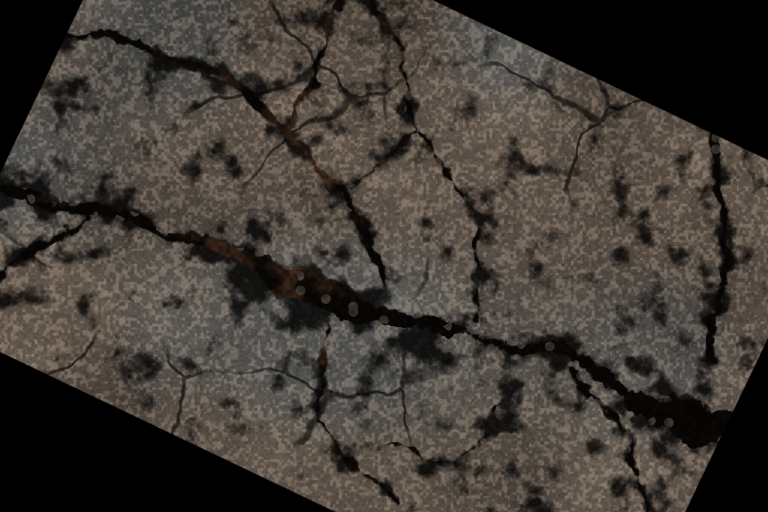
A Shadertoy shader for this texture:

```glsl
float hash(vec2 p) {
    vec3 h = fract(vec3(p.xyx) * 0.1031);
    h += dot(h, h.yzx + 33.33);
    return fract((h.x + h.y) * h.z);
}

float noise(vec2 p) {
    vec2 cell = floor(p), f = fract(p);
    f = f * f * (3.0 - 2.0 * f);
    float low = mix(hash(cell), hash(cell + vec2(1, 0)), f.x);
    float high = mix(hash(cell + vec2(0, 1)), hash(cell + vec2(1, 1)), f.x);
    return mix(low, high, f.y);
}

float fbm(vec2 p) {
    float sum = 0.0, weight = 0.52;
    for (int i = 0; i < 5; i++) {
        sum += weight * noise(p);
        p = mat2(1.6, 1.2, -1.2, 1.6) * p + 7.3;
        weight *= 0.5;
    }
    return sum;
}

// Nearest distance, second distance and identity of the nearest cell
vec3 voronoi(vec2 p) {
    vec2 cell = floor(p);
    vec3 best = vec3(9.0, 9.0, 0.0);
    for (int y = -1; y <= 1; y++)
    for (int x = -1; x <= 1; x++) {
        vec2 c = cell + vec2(x, y);
        float d = length(c + vec2(hash(c), hash(c + 51.7)) - p);
        if (d < best.x) best = vec3(d, best.x, hash(c + 93.1));
        else best.y = min(best.y, d);
    }
    return best;
}

float segment(vec2 p, vec2 a, vec2 b) {
    vec2 ab = b - a;
    return length(p - a - ab * clamp(dot(p - a, ab) / dot(ab, ab), 0.0, 1.0));
}

// Bent crack through three joints
float limb(vec2 p, vec2 a, vec2 b, vec2 c, float width) {
    return min(segment(p, a, b), segment(p, b, c)) - width;
}

// Wide fissure falling across the slab, swollen at two places
float fissure(vec2 p) {
    float line = 0.647 - 0.335 * p.x + 0.02 * sin(9.5 * (p.x - 0.22));
    float middle = (p.x - 0.62) / 0.17, end = (p.x - 1.36) / 0.15;
    float width = 0.009 + 0.026 * exp(-middle * middle) + 0.02 * exp(-end * end);
    return abs(p.y - line) * 0.95 - width;
}

float branches(vec2 p) {
    // Arc that steepens toward the fissure
    float t = clamp(p.x - 0.13, 0.0, 0.62);
    float arc = abs(p.y - 0.935 + 1.5 * pow(t, 2.5)) / sqrt(1.0 + 14.0 * t * t * t);
    float d = max(arc - 0.008, max(0.12 - p.x, p.x - 0.75));
    d = min(d, limb(p, vec2(1.40, 0.75), vec2(1.42, 0.50), vec2(1.40, 0.30), 0.008));
    d = min(d, limb(p, vec2(0.66, 1.02), vec2(0.62, 0.88), vec2(0.58, 0.76), 0.006));
    d = min(d, limb(p, vec2(0.00, 0.45), vec2(0.08, 0.52), vec2(0.16, 0.56), 0.006));
    d = min(d, limb(p, vec2(0.72, 1.02), vec2(0.82, 0.74), vec2(0.67, 0.64), 0.002));
    d = min(d, limb(p, vec2(0.82, 0.74), vec2(0.96, 0.57), vec2(0.92, 0.38), 0.002));
    d = min(d, limb(p, vec2(0.64, 0.36), vec2(0.62, 0.20), vec2(0.78, 0.02), 0.003));
    d = min(d, limb(p, vec2(0.75, 0.12), vec2(0.90, 0.11), vec2(1.02, 0.21), 0.002));
    return min(d, limb(p, vec2(1.13, 0.26), vec2(1.25, 0.14), vec2(1.26, 0.00), 0.004));
}

void mainImage(out vec4 fragColor, in vec2 fragCoord) {
    vec2 p = fragCoord / iResolution.y;
    float pixel = 1.0 / iResolution.y;

    // Tilted slab on black
    vec2 centered = p - 0.5 * iResolution.xy / iResolution.y;
    vec2 tilted = mat2(0.9026, 0.4305, -0.4305, 0.9026) * centered;
    vec2 outside = abs(tilted) - vec2(0.746, 0.492);
    float slab = smoothstep(pixel, -pixel, max(outside.x, outside.y));

    // Cracks with wandering, ragged edges
    vec2 bent = p + 0.08 * (vec2(fbm(p * 9.0), fbm(p * 9.0 + 37.0)) - 0.5);
    float ragged = 0.02 * (fbm(p * 48.0) - 0.5);
    float wide = fissure(bent) + 1.5 * ragged;
    float narrow = branches(bent) + ragged;
    vec3 plates = voronoi(bent * 3.6 + 4.0);
    float hairline = smoothstep(0.035, 0.008, plates.y - plates.x)
                   * smoothstep(0.48, 0.68, noise(p * 4.5 + 11.0));
    float crack = smoothstep(0.003, -0.003, min(wide, narrow));

    // Concrete: pale grains over cloudy mortar
    float grain = smoothstep(0.4, 0.75, 0.65 * noise(p * 170.0) + 0.35 * noise(p * 75.0));
    float tone = 0.29 + 0.12 * grain + 0.17 * (fbm(p * 5.0) - 0.5)
               + 0.07 * (noise(p * 230.0 + 9.0) - 0.5);
    float bluish = smoothstep(0.5, 0.85, noise(p * 3.0 + 21.0)) * (1.0 - 0.5 * grain);
    vec3 color = tone * mix(vec3(1.13, 1.0, 0.88), vec3(1.0, 1.0, 0.97), bluish);

    // Dirt gathers along the cracks and in loose patches
    float halo = max(0.27 * exp(-max(wide, 0.0) / 0.04),
                     0.20 * exp(-max(narrow, 0.0) / 0.013));
    float dirt = fbm(p * 24.0 + 5.0) + halo + 0.25 * (fbm(p * 3.5 + 31.0) - 0.5);
    color *= 1.0 - 0.8 * smoothstep(0.58, 0.85, dirt);
    color *= 1.0 - 0.6 * hairline;

    // Black soil, rust and pebbles inside the cracks
    float rust = smoothstep(0.42, 0.7, fbm(p * 16.0 + 60.0))
               * smoothstep(0.26, 0.4, p.x) * smoothstep(0.85, 0.7, p.x);
    vec3 soil = mix(vec3(0.03, 0.022, 0.017), vec3(0.19, 0.12, 0.075), rust);
    soil *= 0.6 + 0.8 * noise(p * 130.0);
    vec3 stone = voronoi(p * 38.0);
    float pebble = smoothstep(0.42, 0.3, stone.x) * step(0.84, stone.z);
    soil = mix(soil, vec3(0.29, 0.26, 0.23) * (0.6 + 0.6 * noise(p * 90.0)), 0.8 * pebble);
    color = mix(color, soil, crack);

    fragColor = vec4(color * slab, 1.0);
}
```
